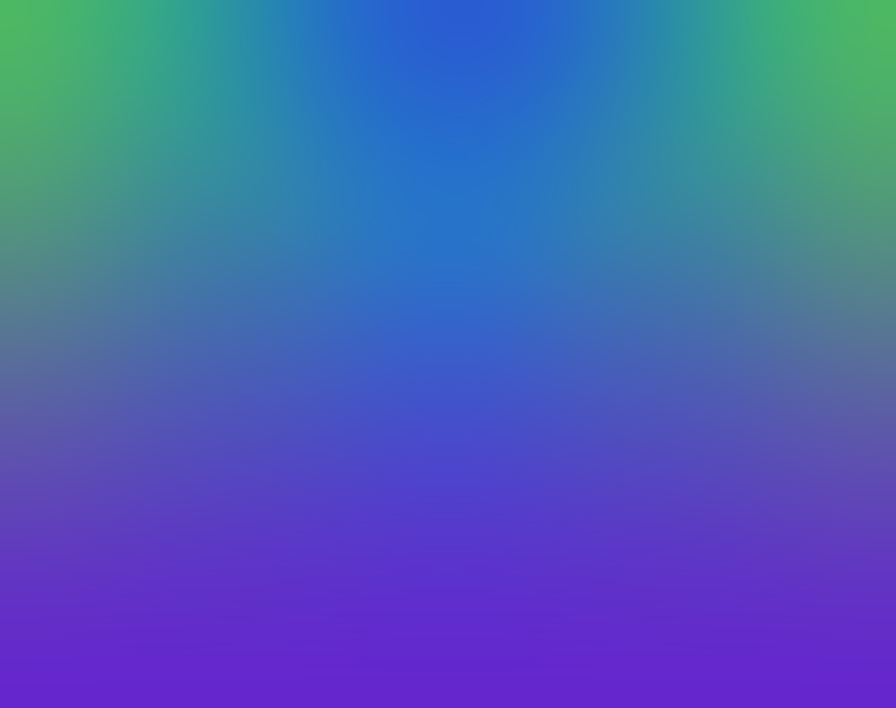
Give the GLSL for this background, as a Shadertoy shader.

```glsl
void mainImage(out vec4 fragColor, in vec2 fragCoord)
{
    vec2 uv = fragCoord / iResolution.xy;

    vec3 azure  = vec3(0.055, 0.585, 0.780);
    vec3 teal   = vec3(0.165, 0.630, 0.590);
    vec3 green  = vec3(0.300, 0.722, 0.390);
    vec3 cobalt = vec3(0.165, 0.360, 0.820);
    vec3 violet = vec3(0.395, 0.150, 0.805);

    // Symmetric ramp from the central column to the sides
    float side = abs(uv.x - 0.5);
    vec3 color = mix(azure, teal, smoothstep(0.0, 0.27, side));
    color = mix(color, green, smoothstep(0.22, 0.5, side));

    // Elliptical glow hanging from the top edge
    float glowRadius = length((uv - vec2(0.515, 1.0)) / vec2(0.36, 0.42));
    color = mix(color, cobalt, 1.0 - smoothstep(0.0, 1.0, glowRadius));

    // Violet rising from the bottom
    float rise = 1.0 - uv.y;
    color = mix(color, violet, mix(rise, smoothstep(0.0, 1.0, rise), 0.85));

    fragColor = vec4(color, 1.0);
}
```
